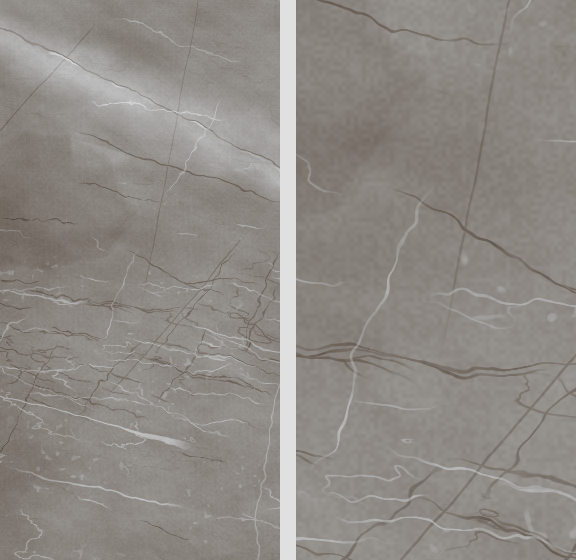
Left, the full canvas; right, a detail of the centre.
Reproduce this texture procedurally as a Shadertoy shader.

```glsl
#define BASE_TONE 0.522
#define WARM_TINT vec3(0.030, 0.0, -0.030)
#define BAND_GLOW 0.125
#define CLOUD 0.17
#define GRAIN 0.045
#define HAIRLINES 54
#define HAIR_WIDTH 0.0016
#define CRACK_DEPTH 0.20
#define VEIN_LIGHT 0.20

float hash(vec2 p) {
    return fract(sin(dot(p, vec2(127.1, 311.7))) * 43758.5453);
}

float noise(vec2 p) {
    vec2 i = floor(p), f = fract(p);
    f = f * f * (3.0 - 2.0 * f);
    return mix(mix(hash(i), hash(i + vec2(1, 0)), f.x),
               mix(hash(i + vec2(0, 1)), hash(i + vec2(1, 1)), f.x), f.y);
}

float fbm(vec2 p) {
    float sum = 0.0, amp = 0.5;
    for (int i = 0; i < 5; i++) {
        sum += amp * noise(p);
        p = mat2(1.6, 1.2, -1.2, 1.6) * p + 7.3;
        amp *= 0.5;
    }
    return sum / 0.97;
}

float falling(float lo, float hi, float x) {
    return 1.0 - smoothstep(lo, hi, x);
}

// Soft-edged segment, thinning toward both ends
float vein(vec2 p, vec2 a, vec2 b, float width) {
    vec2 d = b - a;
    float t = clamp(dot(p - a, d) / dot(d, d), 0.0, 1.0);
    float taper = smoothstep(0.0, 0.15, t) * falling(0.85, 1.0, t);
    float soft = 0.7 / iResolution.x;
    float dist = length(p - a - d * t);
    return falling(max(width - soft, 0.0), width + soft, dist) * taper;
}

// Thin contour of a noise field, measured in canvas units
float contour(vec2 q, float width) {
    float n = fbm(q) - 0.5;
    float slope = max(fwidth(n) * iResolution.x, 0.8);
    return falling(0.0, width + 0.7 / iResolution.x, abs(n) / slope);
}

void mainImage(out vec4 fragColor, in vec2 fragCoord) {
    vec2 p = fragCoord / iResolution.x;
    vec2 warp = vec2(fbm(p * 6.0), fbm(p * 6.0 + 40.0)) - 0.5;
    vec2 jag = vec2(noise(p * 45.0), noise(p * 45.0 + 9.0)) - 0.5;
    vec2 w = p + warp * 0.07 + jag * 0.008;
    float patchy = noise(p * 14.0 + 3.0);
    vec2 along = vec2(p.x * 0.97 - p.y * 0.24, p.x * 0.24 + p.y * 0.97);

    // Clouded ground, browner at the foot and the left edge
    float tone = BASE_TONE + CLOUD * (fbm(along * vec2(2.2, 3.6) + 5.0) - 0.5);
    tone += 0.07 * (fbm(along * vec2(12.0, 22.0)) - 0.5);
    tone -= 0.035 * falling(0.1, 0.75, p.y + warp.x * 0.6);
    tone -= 0.035 * falling(0.0, 0.3, p.x) * falling(1.5, 1.8, p.y);

    // Brown slab with a broken rim and a pale wedge above it
    float slab = length((p + warp * 0.16 - vec2(0.14, 1.27)) / vec2(0.36, 0.24));
    tone -= 0.045 * falling(0.88, 1.0, slab);
    vec2 wedge = p - vec2(0.24, 1.50) + warp * 0.03;
    tone += 0.06 * smoothstep(-0.14, 0.0, wedge.y + 0.15 * wedge.x)
          * falling(0.0, 0.012, wedge.y + 0.25 * wedge.x)
          * smoothstep(0.0, 0.02, wedge.x) * falling(0.24, 0.32, wedge.x - wedge.y);

    // Pale diagonal band with streaks fanning off its main crack
    float s = p.y - 1.90 + 0.49 * p.x + warp.y * 0.06;
    float band = smoothstep(-0.20, -0.03, s) * falling(0.0, 0.07 + 0.22 * p.x, s);
    float streak = fbm(vec2(p.x * 7.0 + p.y * 2.0, s * 13.0));
    float fan = fbm(vec2((p.x - 0.6 * p.y) * 11.0, s * 3.0));
    tone += BAND_GLOW * band * (0.35 + 0.8 * streak + 0.5 * fan);
    float ridge = (s + 0.035) / 0.04;
    tone += 0.075 * exp(-ridge * ridge) * smoothstep(0.2, 0.8, noise(p * 4.0 + 1.0));

    // Faint facets meeting along straight joints
    float joint = (p.x - 0.39) * 0.76 - (p.y - 0.59) * 0.65;
    tone += 0.014 * smoothstep(-0.003, 0.003, joint + warp.x * 0.01) * falling(1.1, 1.4, p.y);

    float dark = 0.0, light = 0.0;

    // Scattered hairlines, mostly falling to the right, some steep
    for (int i = 0; i < HAIRLINES; i++) {
        float k = float(i);
        float kind = hash(vec2(k, 1.7));
        float spread = hash(vec2(k, 2.3));
        float y = kind < 0.55 ? mix(0.52, 1.05, spread) : 2.0 * spread;
        vec2 mid = vec2(hash(vec2(k, 3.1)), y);
        float turn = hash(vec2(k, 4.9));
        float angle = mod(k, 6.0) < 1.0 ? mix(0.75, 1.35, turn) : mix(-0.45, 0.0, turn);
        float reach = mix(0.06, 0.28, hash(vec2(k, 5.3)));
        vec2 arm = reach * vec2(cos(angle), sin(angle));
        float line = vein(w + jag * 0.006, mid - arm, mid + arm, HAIR_WIDTH);
        line *= 0.3 + 0.6 * noise(p * 25.0 + k);
        if (hash(vec2(k, 6.7)) < 0.6) dark = max(dark, line);
        else light = max(light, line);
    }

    // Broken web of fine cracks and pale threads
    float belt = smoothstep(0.4, 0.6, p.y) * falling(0.95, 1.15, p.y);
    float gate = smoothstep(0.45, 0.75, patchy);
    dark = max(dark, contour(along * vec2(2.5, 8.0) + 11.0, 0.001) * gate * (0.15 + 0.4 * belt));
    light = max(light, contour(along * vec2(4.0, 9.0) + 27.0, 0.001)
          * smoothstep(0.5, 0.8, noise(p * 9.0 + 17.0)) * falling(1.3, 1.5, p.y) * 0.75);

    // Long cracks: band crest, band foot and straight joints
    float crest = vein(w, vec2(-0.2, 2.0), vec2(1.2, 1.31), 0.0022);
    dark = max(dark, crest * (0.4 + 0.7 * patchy));
    light = max(light, vein(w + vec2(0.0, 0.006), vec2(-0.2, 2.0), vec2(1.2, 1.31), 0.004) * gate * 0.6);
    dark = max(dark, 0.8 * vein(w, vec2(0.22, 1.54), vec2(1.05, 1.27), 0.002));
    vec2 straight = p + warp * 0.015;
    dark = max(dark, 0.5 * vein(straight, vec2(0.90, 1.19), vec2(0.36, 0.55), 0.0016));
    dark = max(dark, 0.35 * vein(straight, vec2(0.73, 2.10), vec2(0.50, 0.88), 0.0014));
    dark = max(dark, 0.5 * vein(straight, vec2(0.36, 1.93), vec2(-0.05, 1.48), 0.0014));

    // Long pale veins, the first swelling at its lower end
    float swell = smoothstep(0.35, 0.66, p.x) * 0.008 * (0.5 + patchy);
    vec2 gentle = p + warp * 0.025 + jag * 0.006;
    light = max(light, vein(gentle, vec2(-0.15, 0.63), vec2(0.72, 0.39), 0.0018 + swell));
    light = max(light, vein(gentle, vec2(0.0, 0.33), vec2(0.70, 0.18), 0.0028) * (0.3 + 0.8 * patchy));
    light = max(light, 0.8 * vein(w, vec2(-0.1, 1.00), vec2(0.32, 0.91), 0.0025));
    light = max(light, 0.8 * vein(w, vec2(0.65, 0.83), vec2(1.1, 0.72), 0.0025));
    light = max(light, 0.6 * vein(w, vec2(1.01, 0.80), vec2(0.90, -0.10), 0.0022));

    // Small pale flecks and fine grain
    float fleck = smoothstep(0.80, 0.92, noise(w * 60.0)) * smoothstep(0.5, 0.8, noise(p * 7.0 + 31.0));
    light = max(light, 0.4 * fleck * falling(1.2, 1.5, p.y));
    tone += GRAIN * (noise(p * 210.0) - 0.5);
    tone += VEIN_LIGHT * light - CRACK_DEPTH * dark * (1.0 - 0.6 * light);

    // Darker stone is warmer, pale stone is neutral
    float warmth = clamp((0.70 - tone) / 0.26, 0.0, 1.2);
    fragColor = vec4(clamp(vec3(tone) + WARM_TINT * warmth, 0.0, 1.0), 1.0);
}
```
